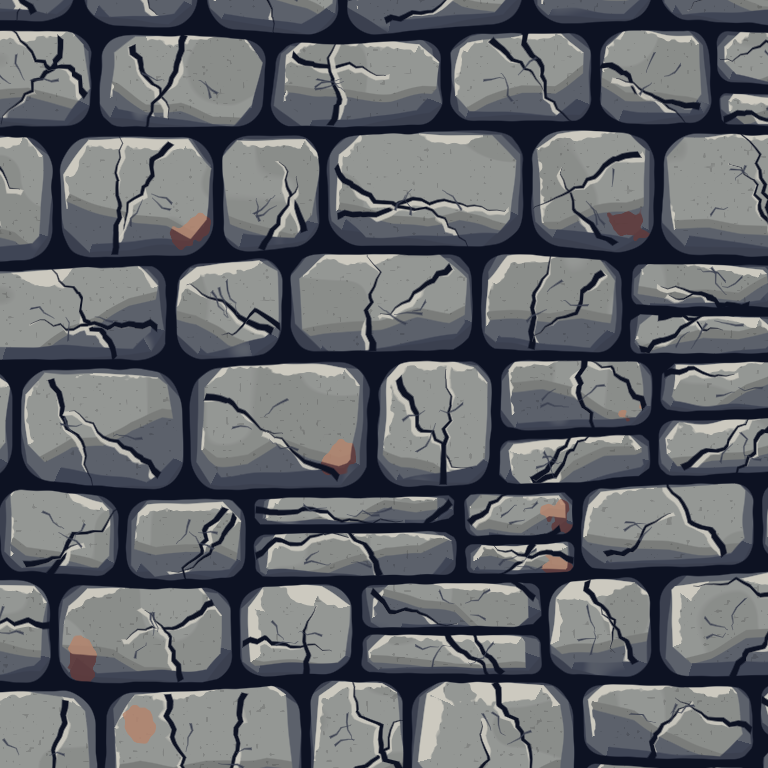
Reproduce this texture procedurally as a Shadertoy shader.

```glsl
// Dry stone wall in a painted style: jittered courses of rounded blocks on mortar.
// Each block nests random polygons (rim, bevel, face) shaded by facet direction,
// overlaid with worn highlights, rust stains and jagged cracks.

const float TAU = 6.2831853;
const vec3 MORTAR = vec3(0.05, 0.07, 0.135);
const vec3 SLATE = vec3(0.23, 0.25, 0.31);
const vec3 BEVEL = vec3(0.36, 0.38, 0.42);
const vec3 FACE = vec3(0.57, 0.58, 0.57);
const vec3 CREAM = vec3(0.80, 0.79, 0.75);
const vec3 RUST = vec3(0.70, 0.52, 0.43);
const vec3 DARK_RUST = vec3(0.38, 0.23, 0.23);

float hash(float a, float b) {
  return fract(sin(a * 127.1 + b * 311.7) * 43758.5453);
}

float noise(vec2 p) {
  vec2 i = floor(p), f = fract(p);
  f = f * f * (3.0 - 2.0 * f);
  return mix(mix(hash(i.x, i.y), hash(i.x + 1.0, i.y), f.x),
             mix(hash(i.x, i.y + 1.0), hash(i.x + 1.0, i.y + 1.0), f.x), f.y);
}

// Straight-segment 1D noise, centred on zero
float zigzag(float x, float seed) {
  float i = floor(x);
  return mix(hash(i, seed), hash(i + 1.0, seed), fract(x)) - 0.5;
}

float fill(float d, float px) {
  return clamp(0.5 - d / px, 0.0, 1.0);
}

float edgeAt(float i, float seed, float jitter) {
  return i + jitter * (hash(i, seed) - 0.5);
}

// Jittered 1D cell around x: low edge, high edge, index
vec3 irregularSpan(float x, float seed, float jitter) {
  float i = floor(x);
  if (x < edgeAt(i, seed, jitter)) i -= 1.0;
  else if (x > edgeAt(i + 1.0, seed, jitter)) i += 1.0;
  return vec3(edgeAt(i, seed, jitter), edgeAt(i + 1.0, seed, jitter), i);
}

float roundedBox(vec2 q, vec2 extent, float radius) {
  vec2 d = abs(q) - extent + radius;
  return length(max(d, 0.0)) + min(max(d.x, d.y), 0.0) - radius;
}

// Irregular octagon: distance and the normal of the nearest facet
vec3 chippedPolygon(vec2 q, vec2 extent, float seed) {
  vec3 nearest = vec3(-1.0, 0.0, 0.0);
  for (float k = 0.0; k < 8.0; k++) {
    float a = k / 8.0 * TAU + 0.34 * (hash(seed, k) - 0.5);
    vec2 n = vec2(cos(a), sin(a));
    float reach = mix(length(n * extent), dot(abs(n), extent), 0.55);
    float d = dot(q, n) - reach * (0.95 + 0.12 * hash(k, seed));
    if (d > nearest.x) nearest = vec3(d, n);
  }
  return nearest;
}

// Tapering jagged line from the origin: distance and signed side
vec2 crack(vec2 q, float angle, float span, float width, float seed) {
  float c = cos(angle), s = sin(angle);
  q = vec2(c * q.x + s * q.y, c * q.y - s * q.x);
  float v = q.y - 0.024 * zigzag(q.x * 32.0, seed) - 0.008 * zigzag(q.x * 105.0, seed + 5.0);
  float taper = clamp(1.0 - q.x / span, 0.0, 1.0);
  return vec2(max(abs(v) * 0.8 - width * taper, max(-q.x, q.x - span)), v * sign(c));
}

vec3 paintStone(vec2 q, vec2 p, vec2 extent, float id, float px) {
  float broad = noise(p * 22.0), fine = noise(p * 115.0), grit = noise(p * 230.0);
  vec2 w = q + 0.007 * (vec2(broad, noise(p * 24.0 + 40.0)) - 0.5);
  vec2 lift = vec2(0.0, extent.y);

  // Nested facets
  vec3 bevel = chippedPolygon(w - 0.05 * lift, extent * vec2(0.93, 0.90), id + 1.0);
  vec3 face = chippedPolygon(w - 0.09 * lift, extent * vec2(0.86, 0.82), id + 2.0);
  float onFace = fill(face.x, px);
  float skyward = dot(bevel.yz, vec2(-0.35, 0.94)) + 0.5 * (broad - 0.5);
  vec3 rim = mix(SLATE * 1.08, BEVEL, smoothstep(-0.75, -0.65, skyward));
  vec3 col = mix(SLATE, rim, fill(bevel.x, px));

  // Face with flat tonal areas and a shaded lower plane
  float tone = fill((noise(p * 13.0 + id) - 0.42) * 0.05, px);
  float lower = w.y + 0.9 * (hash(id, 21.0) - 0.5) * w.x + 0.022 * zigzag(w.x * 24.0, id);
  lower += extent.y * (0.28 + 0.5 * hash(id, 22.0));
  vec3 paint = FACE * (1.02 - 0.07 * tone);
  paint = mix(paint, FACE * 0.84, fill(lower - 0.011, px));
  paint = mix(paint, BEVEL, fill(lower, px));
  col = mix(col, paint * (1.0 - 0.13 * smoothstep(0.86, 0.93, grit)), onFace);

  // Worn cream edges on facets turned to the light
  float wear = 0.018 * max(dot(face.yz, vec2(-0.42, 0.91)), 0.0);
  wear *= smoothstep(0.15, 0.8, noise(p * 17.0 + 9.0));
  wear *= 0.7 + 1.3 * step(0.8, hash(id, 23.0));
  float worn = -face.x - wear + 0.007 * (fine - 0.5) + 0.003 * (grit - 0.5);
  col = mix(col, CREAM, onFace * fill(worn, px) * step(0.001, wear));

  // Rust in one corner of some stones
  vec2 corner = sign(vec2(hash(id, 24.0), hash(id, 25.0)) - vec2(0.5, 0.65));
  float stain = length(q - corner * extent * vec2(0.68, 0.55)) - 0.019;
  stain += 0.034 * (noise(p * 38.0) - 0.5) + 0.014 * (fine - 0.5);
  float rusty = step(0.66, hash(id, 26.0)) * fill(stain, px);
  col = mix(col, mix(DARK_RUST, RUST, onFace * fill(-lower, px)), 0.85 * rusty);

  // Two deep cracks from the rim, then short scratches inside
  for (float k = 0.0; k < 5.0; k++) {
    float seed = id + 7.3 * k + 30.0;
    float deep = step(k, 1.5);
    float a = TAU * hash(seed, 1.0);
    vec2 start = extent * vec2(cos(a), sin(a)) * mix(0.5, 1.0, deep);
    float heading = atan(-start.y, -start.x) + 1.1 * (hash(seed, 2.0) - 0.5);
    float span = mix(0.035, length(extent) * 1.35, deep) * (0.55 + 0.6 * hash(seed, 3.0));
    vec2 c = crack(q - start, heading, span, mix(0.0012, 0.0036, deep), seed);
    float glint = max(c.x - 0.0055 * smoothstep(0.3, 0.75, noise(p * 30.0 + k)), c.y);
    col = mix(col, CREAM, 0.9 * onFace * deep * fill(glint, px));
    col = mix(col, mix(SLATE, MORTAR, deep), fill(c.x, px));
  }
  return col;
}

void mainImage(out vec4 fragColor, in vec2 fragCoord) {
  vec2 p = fragCoord / iResolution.y;
  float px = 1.4 / iResolution.y;
  // Wavy courses, each cut into stones
  vec2 grid = vec2(5.0, 7.0);
  vec2 wave = vec2(noise(p * 5.0), noise(p * vec2(4.5, 3.0) + 20.0)) - 0.5;
  vec2 g = (p + wave * vec2(0.016, 0.034)) * grid + vec2(0.0, 0.3);
  vec3 course = irregularSpan(g.y, 3.0, 0.35);
  g.x += 0.5 * mod(course.z, 2.0) + 0.3 * hash(course.z, 8.0);
  vec3 column = irregularSpan(g.x, course.z + 11.0, 0.48);
  float id = course.z * 17.0 + column.z * 3.1 + 5.0;
  // Some cells hold two thin stones
  if (hash(id, 12.0) > 0.72) {
    float split = mix(course.x, course.y, 0.38 + 0.24 * hash(id, 13.0));
    if (g.y > split) { course.x = split; id += 1.7; }
    else course.y = split;
  }
  vec2 lo = vec2(column.x, course.x) / grid, hi = vec2(column.y, course.y) / grid;
  vec2 q = g / grid - 0.5 * (lo + hi);
  vec2 extent = 0.5 * (hi - lo) - 0.0055;
  float body = roundedBox(q, extent, 0.55 * min(extent.x, extent.y));
  body = max(body, chippedPolygon(q, extent * 1.03, id).x) + 0.003 * (noise(p * 45.0) - 0.3);
  fragColor = vec4(mix(MORTAR, paintStone(q, p, extent, id, px), fill(body, px)), 1.0);
}
```
